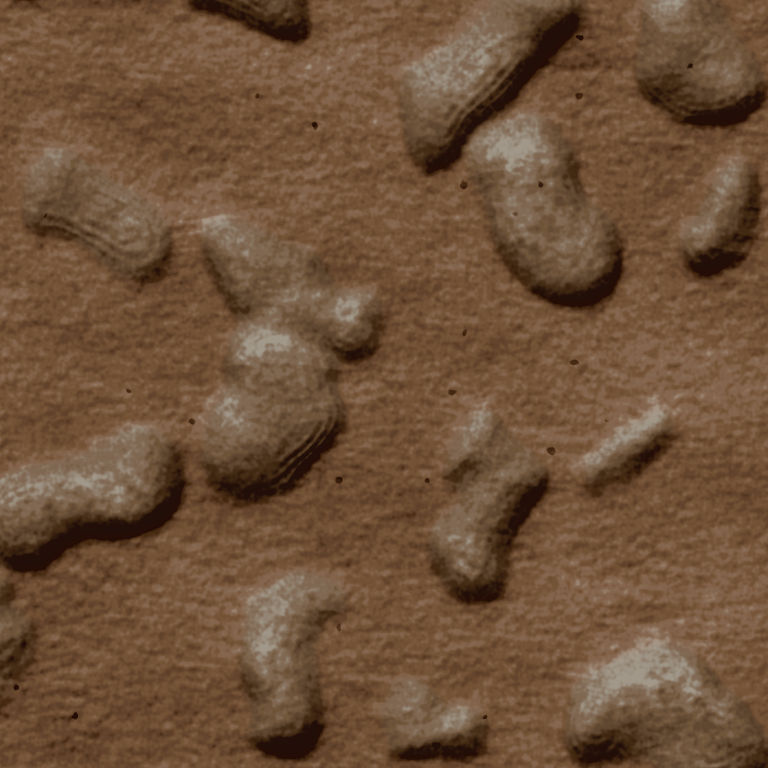
Give the GLSL for this texture, as a WebGL 1 fragment shader.

```glsl
precision highp float;
uniform vec2 u_resolution;

vec2 hash2(vec2 p) {
  p = vec2(dot(p, vec2(127.1, 311.7)), dot(p, vec2(269.5, 183.3)));
  return fract(sin(p) * 43758.545);
}

// Gradient noise, roughly -0.7 to 0.7
float noise(vec2 p) {
  vec2 i = floor(p), f = p - i;
  vec2 u = f * f * f * (f * (f * 6.0 - 15.0) + 10.0);
  vec2 e = vec2(0.0, 1.0);
  float a = dot(hash2(i) * 2.0 - 1.0, f);
  float b = dot(hash2(i + e.yx) * 2.0 - 1.0, f - e.yx);
  float c = dot(hash2(i + e) * 2.0 - 1.0, f - e);
  float d = dot(hash2(i + 1.0) * 2.0 - 1.0, f - 1.0);
  return mix(mix(a, b, u.x), mix(c, d, u.x), u.y);
}

// Distance to a tapered limb, softened along its axis so that it has no ridge
float taperedLimb(vec2 p, vec2 a, vec2 b, float ra, float rb) {
  vec2 pa = p - a, ba = b - a;
  float t = clamp(dot(pa, ba) / dot(ba, ba), 0.0, 1.0);
  vec2 q = pa - ba * t;
  float r = mix(ra, rb, t);
  return sqrt(dot(q, q) + 0.008) - sqrt(r * r + 0.008);
}

// Signed distance to bent, knobbly stones, one per grid cell
float stoneDistance(vec2 p) {
  p += 0.2 * vec2(noise(p * 1.9), noise(p * 1.9 + 17.3));
  p += 0.04 * vec2(noise(p * 5.0 + 4.0), noise(p * 5.0 + 29.0));
  float sum = 0.0;
  for (int j = -1; j <= 1; j++) {
    for (int i = -1; i <= 1; i++) {
      vec2 cell = floor(p) + vec2(float(i), float(j));
      vec2 jitter = hash2(cell + 7.3), size = hash2(cell + 31.7), bend = hash2(cell + 53.1);
      float angle = 6.283 * bend.x, turn = angle + 3.2 * (bend.y - 0.5);
      vec2 along = vec2(cos(angle), sin(angle));
      vec2 start = cell + 0.5 + 0.65 * (jitter - 0.5) - 0.2 * along;
      vec2 elbow = start + (0.08 + 0.26 * size.y) * along;
      vec2 tip = elbow + (0.06 + 0.28 * size.y) * vec2(cos(turn), sin(turn));
      float r = 0.06 + 0.19 * sqrt(size.x);
      sum += exp(-taperedLimb(p, start, elbow, r, r * 0.75) / 0.045);
      sum += exp(-taperedLimb(p, elbow, tip, r * 0.75, r * 0.95) / 0.045);
    }
  }
  return -0.045 * log(sum + 1e-9);
}

float softDepth(float d) {
  return 0.5 * (sqrt(d * d + 0.0006) - d);
}

// Domed stones with worn contour rings on rough ground
float height(vec2 p) {
  float depth = softDepth(stoneDistance(p));
  float relief = 0.19 * (0.4 + 0.6 * smoothstep(-0.35, -0.05, noise(p * 0.9 + 11.0)));
  float rings = sin(depth * 170.0 + 5.0 * noise(p * 4.0));
  rings *= smoothstep(0.01, 0.05, depth) * smoothstep(-0.15, 0.3, noise(p * 2.3 + 41.0));
  float rough = 0.008 * noise(p * 11.0) + 0.005 * noise(p * 27.0);
  return relief * (1.0 - exp(-depth / 0.085)) + 0.0022 * rings + rough;
}

// Earth tones from deep shadow to pale stone
vec3 earthRamp(float t) {
  vec3 c = mix(vec3(0.13, 0.055, 0.03), vec3(0.26, 0.16, 0.07), smoothstep(0.05, 0.27, t));
  c = mix(c, vec3(0.38, 0.27, 0.18), smoothstep(0.25, 0.5, t));
  c = mix(c, vec3(0.45, 0.33, 0.22), smoothstep(0.48, 0.64, t));
  c = mix(c, vec3(0.51, 0.40, 0.31), smoothstep(0.63, 0.78, t));
  return mix(c, vec3(0.64, 0.59, 0.53), smoothstep(0.78, 1.05, t));
}

void main() {
  vec2 uv = gl_FragCoord.xy / u_resolution.y;
  vec2 p = uv * 3.5 + vec2(2.3, 5.1);

  // Slope lighting from the upper left
  vec2 e = vec2(0.008, 0.0);
  float h = height(p);
  vec2 slope = vec2(height(p + e) - h, height(p + e.yx) - h) / e.x;
  vec3 light = normalize(vec3(-0.28, 0.72, 0.7));
  float shade = max(dot(normalize(vec3(-slope, 1.0)), light), 0.0) / light.z;
  float castShadow = smoothstep(0.03, 0.15, height(p + light.xy * 0.1) - h);

  float d = stoneDistance(p);
  float stone = smoothstep(0.01, -0.03, d);

  // Ground layers: broad stains, flat streaks, grain and thin seams
  float stains = noise(uv * vec2(3.0, 7.0)) + 0.5 * noise(uv * vec2(9.0, 19.0) + 5.0);
  float streaks = noise(uv * vec2(22.0, 85.0) + 3.0 * stains);
  float grain = noise(uv * 85.0) + 0.9 * noise(uv * 175.0);
  float seams = smoothstep(0.25, 0.5, noise(uv * vec2(3.0, 30.0) + 8.0));
  float tone = 0.635 + 0.24 * stains + 0.16 * grain;
  tone += (0.2 * streaks - 0.16 * seams) * (1.0 - stone);
  tone += 0.56 * (shade - 1.0) - 0.3 * castShadow;

  // Pale mineral crests on the thickest stones
  float crest = smoothstep(0.03, 0.14, -d) * smoothstep(-0.25, 0.25, noise(p * 1.6 + 23.0));
  tone += crest * (0.22 + 0.4 * noise(uv * 55.0));

  // Rare dark pits of mixed size
  vec2 pitCell = floor(uv * 26.0);
  vec2 pit = hash2(pitCell + 91.0);
  float pitDistance = length(fract(uv * 26.0) - 0.25 - 0.5 * pit.yx) + 0.15 * noise(uv * 130.0);
  float pitSize = 0.08 + 0.12 * fract(pit.x * 97.0);
  tone -= 0.4 * step(0.97, pit.x) * smoothstep(pitSize, pitSize - 0.07, pitDistance);

  vec3 color = earthRamp(tone);
  color += vec3(0.008, -0.006, -0.01) * (1.0 - stone);
  color += vec3(-0.01, 0.005, 0.01) * stone * smoothstep(0.2, 0.5, tone);
  gl_FragColor = vec4(color, 1.0);
}
```
